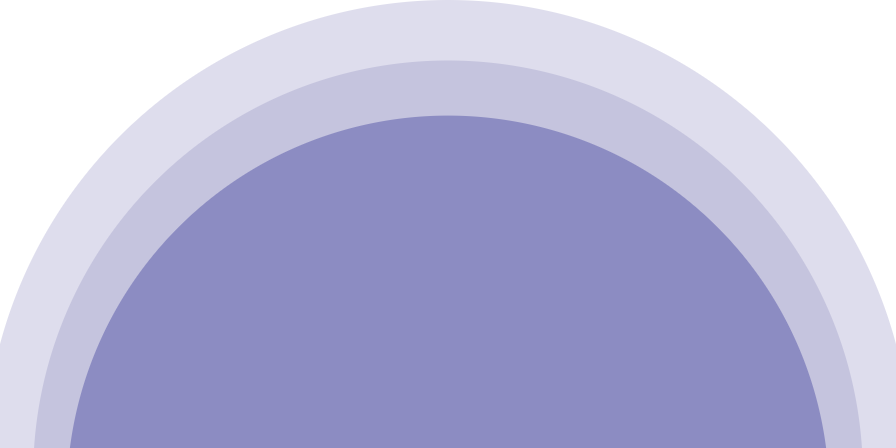
This background is drawn by a Shadertoy shader. Its source:

```glsl
// Three nested lavender domes rising from the lower edge of a white canvas.

// Colours
const vec3 WHITE         = vec3(1.0);
const vec3 PALE_LAVENDER = vec3(0.871, 0.867, 0.929);
const vec3 SOFT_LAVENDER = vec3(0.773, 0.769, 0.871);
const vec3 DEEP_LAVENDER = vec3(0.549, 0.549, 0.761);

// Domes as (apex height, radius), in canvas heights
const vec2 OUTER_DOME  = vec2(1.000, 1.035);
const vec2 MIDDLE_DOME = vec2(0.865, 0.926);
const vec2 INNER_DOME  = vec2(0.742, 0.851);

// Signed distance to a circle whose top touches the apex height
float domeDistance(vec2 p, vec2 dome) {
    vec2 center = vec2(0.0, dome.x - dome.y);
    return length(p - center) - dome.y;
}

// Antialiased coverage, one pixel wide
float domeMask(vec2 p, vec2 dome, float pixel) {
    return clamp(0.5 - domeDistance(p, dome) / pixel, 0.0, 1.0);
}

void mainImage(out vec4 fragColor, in vec2 fragCoord) {
    // Horizontally centred, zero at the lower edge, one at the top
    float pixel = 1.0 / iResolution.y;
    vec2 p = (fragCoord - vec2(0.5 * iResolution.x, 0.0)) * pixel;

    // Layers from back to front
    vec3 color = WHITE;
    color = mix(color, PALE_LAVENDER, domeMask(p, OUTER_DOME, pixel));
    color = mix(color, SOFT_LAVENDER, domeMask(p, MIDDLE_DOME, pixel));
    color = mix(color, DEEP_LAVENDER, domeMask(p, INNER_DOME, pixel));

    fragColor = vec4(color, 1.0);
}
```
